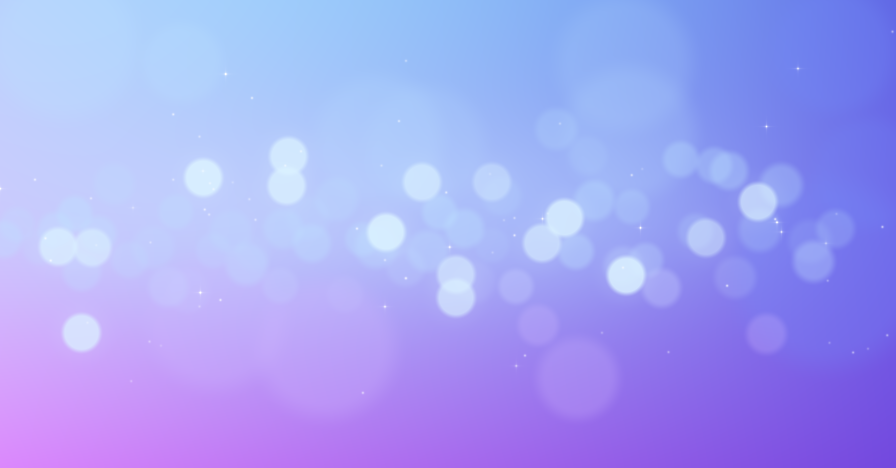
A WebGL 2 fragment shader for this background:

```glsl
#version 300 es
precision highp float;
// Soft blue-to-violet gradient with a band of round bokeh lights and tiny sparkles.
uniform vec2 u_resolution;
out vec4 fragColor;

const vec3 LILAC = vec3(0.82, 0.72, 1.0);
const vec3 SKY = vec3(0.74, 0.89, 1.0);
const vec3 INDIGO = vec3(0.45, 0.55, 0.98);
const vec3 ICE = vec3(0.86, 0.95, 1.0);
const int HAZE_COUNT = 54;
const int STAR_COUNT = 72;

// Large faint discs: centre, radius, opacity. The canvas is 100 units wide.
const vec4 GLOWS[12] = vec4[12](
  vec4(7.2, 47.1, 8.5, 0.24), vec4(20.4, 45.2, 4.7, 0.22),
  vec4(69.7, 45.2, 8.0, 0.16), vec4(93.1, 46.5, 7.2, 0.22),
  vec4(70.3, 37.4, 7.8, 0.18), vec4(42.3, 36.7, 7.5, 0.18),
  vec4(47.5, 36.0, 7.0, 0.14), vec4(24.1, 16.5, 8.1, 0.24),
  vec4(36.5, 13.3, 8.1, 0.27), vec4(64.5, 10.0, 4.8, 0.25),
  vec4(92.4, 21.7, 11.0, 0.26), vec4(97.0, 32.8, 6.5, 0.18));

// Brightest lights: centre, opacity.
const vec3 LIGHTS[16] = vec3[16](
  vec3(22.7, 32.4, 0.85), vec3(32.2, 34.8, 0.75), vec3(32.0, 31.5, 0.75),
  vec3(43.1, 26.3, 0.85), vec3(63.0, 27.9, 0.80), vec3(60.5, 25.1, 0.62),
  vec3(69.9, 21.5, 0.85), vec3(84.6, 29.7, 0.68), vec3(50.9, 21.6, 0.60),
  vec3(50.9, 19.0, 0.65), vec3(9.1, 15.1, 0.75), vec3(6.5, 24.7, 0.72),
  vec3(10.3, 24.6, 0.60), vec3(47.1, 31.9, 0.65), vec3(78.8, 25.7, 0.50),
  vec3(54.9, 31.9, 0.42));

float hash(float n) {
  return fract(sin(n * 12.9898) * 43758.5453);
}

// Smooth curve through three colours at t = 0, 0.5 and 1.
vec3 blend3(vec3 a, vec3 b, vec3 c, float t) {
  return a * (1.0 - t) * (1.0 - 2.0 * t) + b * 4.0 * t * (1.0 - t) + c * t * (2.0 * t - 1.0);
}

vec3 backdrop(vec2 uv) {
  vec3 low = blend3(vec3(0.86, 0.53, 0.99), vec3(0.66, 0.41, 0.93), vec3(0.45, 0.28, 0.87), uv.x);
  vec3 middle = blend3(vec3(0.80, 0.75, 0.99), vec3(0.62, 0.64, 0.96), vec3(0.43, 0.38, 0.90), uv.x);
  vec3 high = blend3(vec3(0.72, 0.82, 0.99), vec3(0.56, 0.74, 0.97), vec3(0.38, 0.41, 0.90), uv.x);
  return blend3(low, middle, high, uv.y);
}

// Disc coverage with a soft rim.
float disc(vec2 p, vec2 centre, float radius, float blur) {
  return 1.0 - smoothstep(radius * (1.0 - blur), radius * (1.0 + 0.5 * blur), length(p - centre));
}

// Elliptical falloff around a centre.
float haze(vec2 p, vec2 centre, vec2 extent) {
  vec2 d = (p - centre) / extent;
  return exp(-dot(d, d));
}

// Round core with four fading rays.
float sparkle(vec2 d, float size, float rays) {
  vec2 a = abs(d) / size;
  float core = exp(-dot(a, a) * 70.0);
  float cross4 = exp(-a.x * 14.0 - a.y * 3.5) + exp(-a.y * 14.0 - a.x * 3.5);
  return core + rays * 0.7 * cross4;
}

void main() {
  vec2 uv = gl_FragCoord.xy / u_resolution;
  vec2 p = gl_FragCoord.xy / u_resolution.x * 100.0;
  vec3 color = backdrop(uv);

  // Pale haze along the band, brightest left of the middle
  color = mix(color, vec3(0.79, 0.86, 1.0), 0.52 * haze(p, vec2(27.0, 28.5), vec2(34.0, 10.5)));
  color = mix(color, vec3(0.70, 0.83, 1.0), 0.32 * haze(p, vec2(63.0, 29.0), vec2(20.0, 9.0)));

  // Large background glows
  for (int i = 0; i < 12; i++) {
    vec4 g = GLOWS[i];
    vec3 tint = mix(LILAC, SKY, smoothstep(14.0, 32.0, g.y));
    tint = mix(tint, INDIGO, smoothstep(72.0, 92.0, g.x));
    color = mix(color, tint, g.w * disc(p, g.xy, g.z, 0.28));
  }

  // Scattered faint lights, spread evenly along the band
  for (int i = 0; i < HAZE_COUNT; i++) {
    float n = float(i) + 1.0;
    float x = (n - 0.5 + hash(n) - 0.5) / float(HAZE_COUNT) * 94.0;
    float y = 27.0 + 13.0 * (hash(n + 71.3) + hash(n + 133.7) - 1.0);
    float radius = mix(2.0, 2.6, hash(n + 211.9));
    float opacity = mix(0.10, 0.42, hash(n + 307.1));
    vec3 tint = mix(LILAC, SKY, smoothstep(14.0, 26.0, y));
    color = mix(color, tint, opacity * disc(p, vec2(x, y), radius, 0.3));
  }

  // Bright lights, each with a faint halo
  for (int i = 0; i < 16; i++) {
    vec3 light = LIGHTS[i];
    float fill = disc(p, light.xy, 2.2, 0.24) + 0.14 * disc(p, light.xy, 3.2, 0.7);
    color = mix(color, ICE, light.z * min(fill, 1.0));
  }

  // Sparkles: mostly points, some with rays
  for (int i = 0; i < STAR_COUNT; i++) {
    float n = float(i) + 500.0;
    float x = 100.0 * hash(n);
    float y = 27.0 + 24.0 * (hash(n + 17.7) + hash(n + 59.1) - 1.0);
    float rays = step(0.8, hash(n + 91.3));
    float strength = mix(0.2, 0.7, hash(n + 149.9));
    color += (1.0 - color) * min(strength * sparkle(p - vec2(x, y), 1.15, rays), 1.0);
  }
  fragColor = vec4(color, 1.0);
}
```
